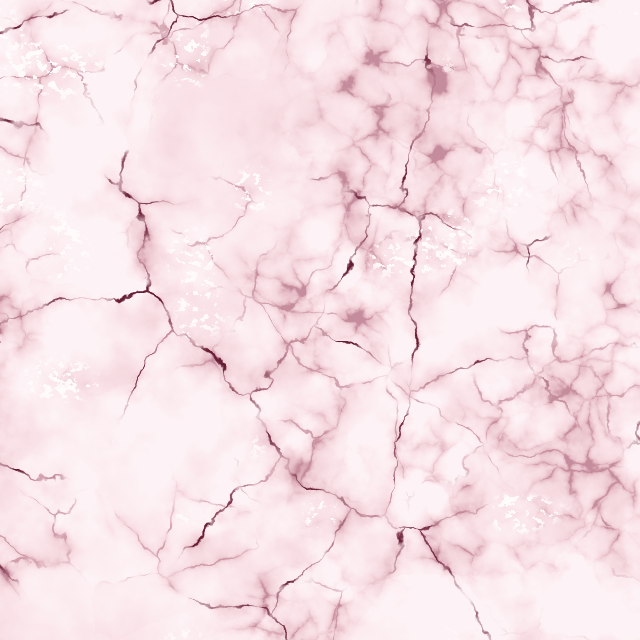
This texture is drawn by a WebGL 2 fragment shader. Its source:

```glsl
#version 300 es
precision highp float;
// Pale pink marble: mottled plates, ragged crack halos, thin broken dark veins and white flecks.

uniform vec2 u_resolution;
out vec4 fragColor;

// Colours, from bright plate to vein core
const vec3 PLATE = vec3(0.993, 0.95, 0.96);
const vec3 BLUSH = vec3(0.98, 0.89, 0.91);
const vec3 ROSE  = vec3(0.95, 0.83, 0.855);
const vec3 MAUVE = vec3(0.905, 0.74, 0.78);
const vec3 DUSK  = vec3(0.77, 0.55, 0.61);
const vec3 CORE  = vec3(0.40, 0.11, 0.20);
const vec3 FLECK = vec3(1.0, 0.985, 0.985);

// Cells per canvas height
const float SLAB_SCALE = 4.3;
const float CRACK_SCALE = 8.0;
const float RUBBLE_SCALE = 18.0;

// Tone, bending and width settings
const float BASE_TONE = 0.085;
const float CLOUD_TONE = 0.70;
const float MOTTLE_TONE = 0.55;
const float PLATE_TONE = 0.11;
const float BEND = 0.13;
const float JAG = 0.036;
const float CHIP = 0.012;
const float VEIN_WIDTH = 0.0021;
const float HAIR_WIDTH = 0.0011;

vec2 hash2(vec2 p) {
    vec3 q = fract(p.xyx * vec3(0.1031, 0.1030, 0.0973));
    q += dot(q, q.yzx + 33.33);
    return fract((q.xx + q.yz) * q.zy);
}

float noise(vec2 p) {
    vec2 i = floor(p), f = fract(p);
    f = f * f * (3.0 - 2.0 * f);
    return mix(mix(hash2(i).x, hash2(i + vec2(1, 0)).x, f.x),
               mix(hash2(i + vec2(0, 1)).x, hash2(i + vec2(1, 1)).x, f.x), f.y);
}

float fbm(vec2 p) {
    float sum = 0.0, amp = 0.52;
    for (int i = 0; i < 5; i++) {
        sum += amp * noise(p);
        p = mat2(1.6, 1.2, -1.2, 1.6) * p + 7.3;
        amp *= 0.5;
    }
    return sum;
}

vec2 fbm2(vec2 p) {
    return vec2(fbm(p), fbm(p + vec2(31.7, 17.1))) - 0.5;
}

// Distance to the nearest cell border (x) and a random value per cell (y)
vec2 cells(vec2 p) {
    vec2 i = floor(p), f = fract(p), home = vec2(0), toHome = vec2(0);
    float nearest = 9.0;
    for (int k = 0; k < 9; k++) {
        vec2 g = vec2(k % 3 - 1, k / 3 - 1);
        vec2 r = g + hash2(i + g) - f;
        if (dot(r, r) < nearest) { nearest = dot(r, r); home = g; toHome = r; }
    }
    float border = 9.0;
    for (int k = 0; k < 25; k++) {
        vec2 g = home + vec2(k % 5 - 2, k / 5 - 2);
        vec2 r = g + hash2(i + g) - f;
        vec2 across = r - toHome;
        if (dot(across, across) > 1e-5)
            border = min(border, dot(0.5 * (toHome + r), normalize(across)));
    }
    return vec2(border, hash2(i + home + 57.0).y);
}

vec3 palette(float t) {
    vec3 c = mix(PLATE, BLUSH, clamp(t * 4.0, 0.0, 1.0));
    c = mix(c, ROSE, clamp(t * 4.0 - 1.0, 0.0, 1.0));
    c = mix(c, MAUVE, clamp(t * 4.0 - 2.0, 0.0, 1.0));
    return mix(c, DUSK, clamp(t * 4.0 - 3.0, 0.0, 1.0));
}

float line(float d, float width, float pixel) {
    return 1.0 - smoothstep(width * 0.4, width + pixel, d);
}

void main() {
    vec2 uv = gl_FragCoord.xy / u_resolution.y;
    float pixel = 1.0 / u_resolution.y;

    // Coordinates bent broadly, then jagged, then chipped
    vec2 p = uv + BEND * fbm2(uv * 4.0) + JAG * fbm2(uv * 20.0 + 5.0) + CHIP * fbm2(uv * 65.0 + 13.0);
    vec2 slab = cells(p * SLAB_SCALE + 3.0);
    vec2 crack = cells(p * CRACK_SCALE + 19.0);
    vec2 rubble = cells(p * RUBBLE_SCALE + 41.0);
    float slabDist = slab.x / SLAB_SCALE;
    float crackDist = crack.x / CRACK_SCALE;
    float rubbleDist = rubble.x / RUBBLE_SCALE;

    // Where each kind of crack shows; rubble gathers to the upper right
    float slabField = fbm(uv * 5.0 + 11.0);
    float slabGate = smoothstep(0.34, 0.62, slabField);
    float crackGate = smoothstep(0.42, 0.62, fbm(uv * 6.0 + 23.0));
    float rubbleGate = smoothstep(0.46, 0.66, fbm(uv * 4.0 + 37.0) + 0.24 * (uv.x + uv.y - 1.0));

    // Clouds, mottling, plates and ragged halos
    float mottle = fbm(uv * 22.0 + 61.0);
    float ragged = 0.35 + 1.5 * smoothstep(0.3, 0.75, mottle);
    float tone = BASE_TONE + CLOUD_TONE * (fbm(p * 6.0 + 2.0) - 0.5);
    tone += MOTTLE_TONE * (mottle - 0.5) * (0.4 + 0.6 * max(slabGate, rubbleGate));
    tone += PLATE_TONE * (slab.y + crack.y - 1.0);
    tone += 0.34 * slabGate * ragged * exp(-slabDist / 0.014);
    tone += 0.32 * crackGate * ragged * exp(-crackDist / 0.008);
    tone += rubbleGate * (0.38 * ragged * exp(-rubbleDist / 0.007) + 0.16 * (rubble.y - 0.4));
    vec3 color = palette(max(tone, 0.0));

    // Fine broken hairlines
    float grit = noise(uv * 75.0 + 9.0);
    float broken = smoothstep(0.25, 0.7, 0.6 * grit + 0.4 * noise(uv * 30.0 + 47.0));
    float hair = crackGate * line(crackDist, HAIR_WIDTH, pixel) * broken;
    color = mix(color, DUSK, 0.75 * hair);

    // Dark veins that swell, fade and break
    float swell = noise(uv * 15.0 + 71.0);
    float width = VEIN_WIDTH * (0.25 + 1.5 * pow(swell, 4.0) + 0.6 * grit * grit);
    float vein = line(slabDist, width, pixel) * smoothstep(0.46, 0.56, slabField);
    vec3 veinColor = mix(DUSK, CORE, smoothstep(0.15, 0.6, swell));
    color = mix(color, veinColor, vein * (0.35 + 0.65 * broken));

    // Tiny ragged white flecks in scattered patches
    float patchMask = smoothstep(0.72, 0.84, noise(uv * 10.0 + 83.0));
    float fleck = smoothstep(0.60, 0.65, fbm(mat2(85, 60, -70, 110) * uv));
    color = mix(color, FLECK, patchMask * fleck * (1.0 - vein));

    fragColor = vec4(color, 1.0);
}
```
